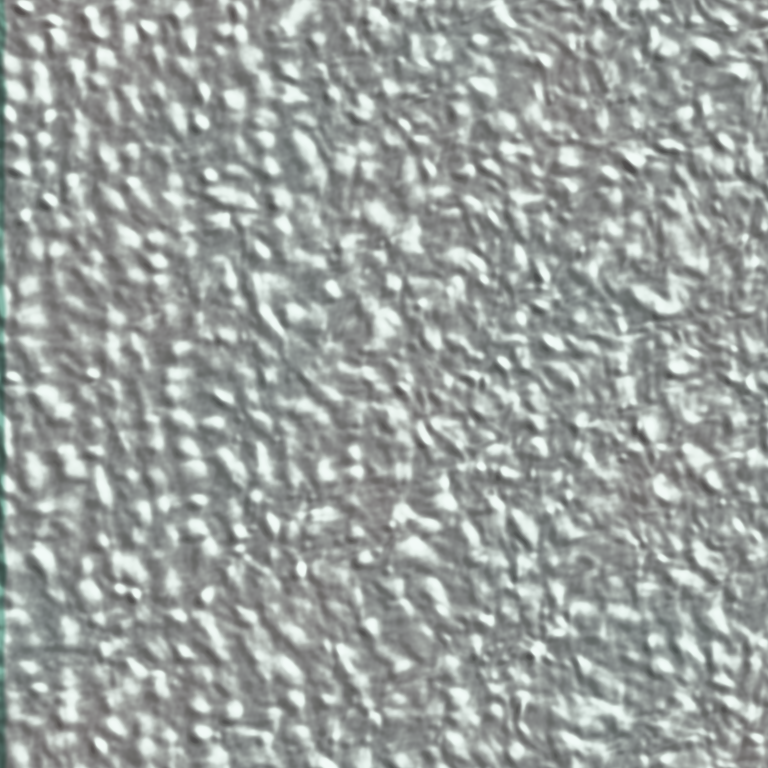
Give the GLSL for this texture, as a WebGL 2 fragment shader.

```glsl
#version 300 es
precision highp float;
precision highp int;

uniform vec2 u_resolution;
out vec4 fragColor;

// Integer hash giving two values in 0..1
vec2 hash2(vec2 cell, float seed) {
    uvec3 v = uvec3(ivec3(vec3(cell, seed)) + 4096);
    v = v * 1664525u + 1013904223u;
    v.x += v.y * v.z; v.y += v.z * v.x; v.z += v.x * v.y;
    v ^= v >> 16u;
    v.x += v.y * v.z; v.y += v.z * v.x;
    return vec2(v.xy >> 8u) / 16777216.0;
}

float cornerSlope(vec2 cell, vec2 offset, float seed) {
    float angle = 6.28319 * hash2(cell, seed).x;
    return dot(vec2(cos(angle), sin(angle)), offset);
}

float gradientNoise(vec2 p, float seed) {
    vec2 i = floor(p), f = p - i;
    vec2 w = f * f * f * (f * (f * 6.0 - 15.0) + 10.0);
    vec2 e = vec2(1.0, 0.0);
    float low = mix(cornerSlope(i, f, seed),
                    cornerSlope(i + e.xy, f - e.xy, seed), w.x);
    float high = mix(cornerSlope(i + e.yx, f - e.yx, seed),
                     cornerSlope(i + e.xx, f - e.xx, seed), w.x);
    return mix(low, high, w.y);
}

vec2 noisePair(vec2 p, float seed) {
    return vec2(gradientNoise(p, seed), gradientNoise(p, seed + 1.0));
}

// Sum of firm oval beads, one in each jittered cell
float bumps(vec2 p, float jitter, float tilt, float seed) {
    vec2 home = floor(p);
    float height = 0.0;
    for (int j = -2; j <= 2; j++) {
        for (int i = -1; i <= 1; i++) {
            vec2 cell = home + vec2(i, j);
            vec2 place = hash2(cell, seed) - 0.5;
            vec2 shape = hash2(cell, seed + 1.0);
            vec2 look = hash2(cell, seed + 2.0);
            vec2 d = p - cell - 0.5 - jitter * place;
            float angle = tilt * (look.y - 0.5);
            d = mat2(cos(angle), sin(angle), -sin(angle), cos(angle)) * d;
            float radius = mix(0.22, 0.38, shape.x);
            d /= radius * vec2(1.0, mix(1.0, 1.6, shape.y * shape.y));
            height += mix(0.35, 1.0, look.x) * exp(-pow(dot(d, d), 1.3));
        }
    }
    return height;
}

// Leaning columns of beads that grow more ragged with disorder
float relief(vec2 p, float disorder) {
    vec2 q = p + 0.022 * noisePair(p * 6.0, 10.0);
    q.x += 0.16 * q.y;
    float groove = cos(6.28319 * (q.x / 0.042 - 0.5));
    q += mix(0.006, 0.009, disorder) * noisePair(q * 26.0, 12.0);
    float beads = bumps(q / vec2(0.042, 0.036), mix(0.65, 0.9, disorder),
                        mix(0.6, 1.5, disorder), 20.0);
    float grains = bumps(q / vec2(0.023, 0.022), 0.85, 1.6, 30.0);
    float lumps = gradientNoise(q * 42.0, 40.0);
    float grit = gradientNoise(q * 85.0, 41.0);
    float dust = gradientNoise(p * 150.0, 42.0);
    return mix(1.0, 0.85, disorder) * beads + mix(0.26, 0.42, disorder) * grains
         + 0.2 * lumps + mix(0.14, 0.24, disorder) * grit + 0.05 * dust
         + mix(0.06, 0.0, disorder) * groove;
}

// Six grey steps spaced by their share of the area
vec3 greyRamp(float t) {
    vec3 c = mix(vec3(0.30, 0.30, 0.30), vec3(0.40, 0.41, 0.40), smoothstep(0.0, 0.07, t));
    c = mix(c, vec3(0.50, 0.51, 0.51), clamp((t - 0.07) / 0.165, 0.0, 1.0));
    c = mix(c, vec3(0.58, 0.60, 0.59), clamp((t - 0.235) / 0.21, 0.0, 1.0));
    c = mix(c, vec3(0.67, 0.70, 0.68), clamp((t - 0.445) / 0.21, 0.0, 1.0));
    c = mix(c, vec3(0.78, 0.82, 0.80), clamp((t - 0.655) / 0.165, 0.0, 1.0));
    c = mix(c, vec3(0.91, 0.95, 0.93), clamp((t - 0.82) / 0.125, 0.0, 1.0));
    return mix(c, vec3(0.95, 0.98, 0.97), smoothstep(0.945, 1.0, t));
}

void main() {
    vec2 p = gl_FragCoord.xy / u_resolution.y;
    float disorder = smoothstep(0.1, 0.9, p.x + 0.3 * gradientNoise(p * 3.0, 50.0));

    // Height brightens the crests, slope lights their upper right sides
    vec2 lightStep = vec2(0.006, 0.006);
    float height = relief(p, disorder);
    float slope = height - relief(p + lightStep, disorder);
    float value = 0.85 * height + slope;

    float tone = 1.0 / (1.0 + exp(-3.6 * (value - 0.25)));
    vec3 color = greyRamp(tone);

    // Faint warm and cool patches, strongest in the shade
    float warmth = gradientNoise(p * 3.5, 60.0) + 0.5 * gradientNoise(p * 9.0, 61.0);
    color += vec3(0.03, -0.008, -0.008) * warmth * (1.2 - tone);

    // Dark teal rim along the left edge
    float rim = 1.0 - smoothstep(0.002, 0.011, p.x + 0.008 * gradientNoise(p * 18.0, 62.0));
    color = mix(color, color * vec3(0.45, 0.68, 0.62), 0.8 * rim);

    fragColor = vec4(clamp(color, 0.0, 1.0), 1.0);
}
```
